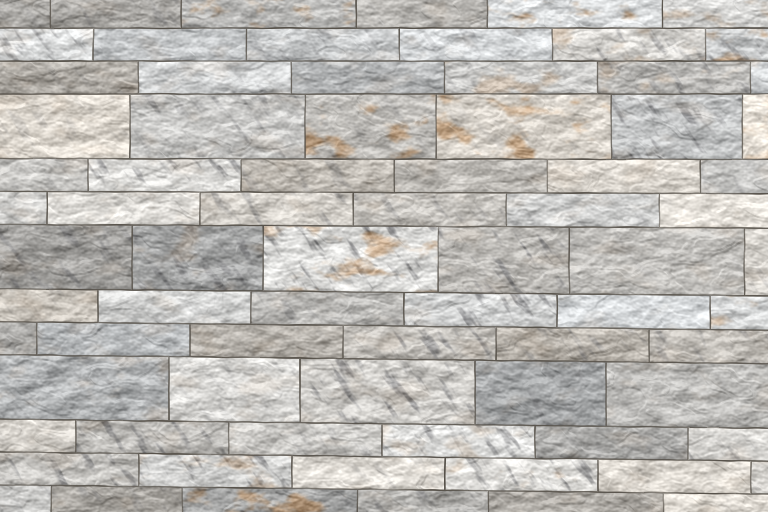
Give the GLSL for this texture, as a Shadertoy shader.

```glsl
const float COURSE = 0.2545;      // one tall row plus two thin rows
const float FIRST_COURSE = 0.1836;
const float TALL_SHARE = 0.495;
const float THIN_WIDTH = 0.299;
const float SHORT_WIDTH = 0.256;  // shorter stone of each tall pair
const float JOINT_HALF = 0.0015;

const vec3 JOINT_COLOR = vec3(0.34, 0.32, 0.29);
const vec3 RUST_COLOR = vec3(0.70, 0.54, 0.38);
const vec3 VEIN_COLOR = vec3(0.45, 0.45, 0.46);

// Horizontal stagger of the tall, upper thin and lower thin rows
const vec3 STAGGER[5] = vec3[5](
    vec3(0.098, 0.182, 0.270), vec3(-0.002, 0.172, 0.092),
    vec3(0.258, 0.191, 0.072), vec3(0.330, 0.148, 0.271),
    vec3(0.100, 0.160, 0.080));

struct Stone { vec2 local; vec2 size; vec2 id; };

vec2 hash22(vec2 p) {
    vec3 q = fract(p.xyx * vec3(0.1031, 0.1030, 0.0973));
    q += dot(q, q.yzx + 33.33);
    return fract((q.xx + q.yz) * q.zy);
}

float cornerSlope(vec2 cell, vec2 f, vec2 corner) {
    return dot(hash22(cell + corner) * 2.0 - 1.0, f - corner);
}

float gradientNoise(vec2 p) {
    vec2 i = floor(p), f = fract(p);
    vec2 u = f * f * f * (f * (f * 6.0 - 15.0) + 10.0);
    float low = mix(cornerSlope(i, f, vec2(0, 0)), cornerSlope(i, f, vec2(1, 0)), u.x);
    float high = mix(cornerSlope(i, f, vec2(0, 1)), cornerSlope(i, f, vec2(1, 1)), u.x);
    return mix(low, high, u.y);
}

float fbm(vec2 p, int octaves) {
    float sum = 0.0, amplitude = 1.0;
    for (int i = 0; i < octaves; i++) {
        sum += amplitude * gradientNoise(p);
        p = mat2(1.6, 1.2, -1.2, 1.6) * p + 7.3;
        amplitude *= 0.5;
    }
    return sum;
}

// Finds the stone under p, where y runs downward
Stone findStone(vec2 p) {
    float course = (p.y - FIRST_COURSE) / COURSE;
    float group = floor(course);
    float f = course - group;
    float thinShare = (1.0 - TALL_SHARE) * 0.5;
    vec3 stagger = STAGGER[clamp(int(group) + 1, 0, 4)];

    if (f < TALL_SHARE) {
        float pairWidth = 2.0 * THIN_WIDTH;
        float x = p.x - stagger.x;
        float pair = floor(x / pairWidth);
        x -= pair * pairWidth;
        float second = step(SHORT_WIDTH, x);
        float width = mix(SHORT_WIDTH, pairWidth - SHORT_WIDTH, second);
        return Stone(vec2(x - second * SHORT_WIDTH, f * COURSE),
                     vec2(width, TALL_SHARE * COURSE),
                     vec2(pair * 2.0 + second, group * 3.0));
    }
    float lower = step(TALL_SHARE + thinShare, f);
    float x = p.x - mix(stagger.y, stagger.z, lower);
    float column = floor(x / THIN_WIDTH);
    return Stone(vec2(x - column * THIN_WIDTH, (f - TALL_SHARE - lower * thinShare) * COURSE),
                 vec2(THIN_WIDTH, thinShare * COURSE),
                 vec2(column, group * 3.0 + 1.0 + lower));
}

// Split rock: rough surface with broken ledges
float rockHeight(vec2 p) {
    float rough = fbm(p * vec2(15.0, 24.0), 4);
    float ledge = fbm(p * vec2(9.0, 19.0) + 31.0, 3);
    return 0.8 * rough + 0.13 * smoothstep(-0.05, 0.05, ledge)
         + 0.09 * smoothstep(0.2, 0.27, ledge);
}

vec3 stoneColor(Stone s, vec2 p) {
    vec2 tone = hash22(s.id + 17.0);
    vec2 wear = hash22(s.id + 53.0);
    vec2 q = p + 9.0 * hash22(s.id + 5.0);
    float tall = step(0.05, s.size.y);

    // Base tone, from dark cool grey to pale warm grey
    float value = mix(0.61, 0.91, sqrt(tone.x)) - 0.025 * tall;
    vec3 tint = mix(vec3(0.985, 1.0, 1.01), vec3(1.03, 1.0, 0.955), tone.y);
    vec3 color = value * tint;

    // Slanted veins, mottling and rust
    vec2 slant = mat2(0.8, 0.6, -0.6, 0.8) * q;
    float vein = smoothstep(0.08, 0.55, fbm(slant * vec2(48.0, 13.0), 3));
    color = mix(color, VEIN_COLOR, vein * mix(0.1, 0.75, wear.x * wear.x));
    color += 0.09 * fbm(q * 22.0 + 13.0, 4);
    float rust = smoothstep(0.05, 0.5, fbm(q * vec2(12.0, 20.0) + 71.0, 4));
    color = mix(color, RUST_COLOR, rust * mix(0.08, 0.7, smoothstep(0.7, 0.95, wear.y)));

    // Light from above on relief, grain and chipped rims
    float relief = rockHeight(q + vec2(0.0012, 0.004)) - rockHeight(q);
    color += clamp(0.85 * relief, -0.24, 0.12);
    color += 0.06 * gradientNoise(q * 150.0);
    color += 0.04 * exp(-s.local.y / 0.006);
    color -= 0.09 * exp((s.local.y - s.size.y) / 0.005);
    return color;
}

void mainImage(out vec4 fragColor, in vec2 fragCoord) {
    float pixel = 1.0 / iResolution.y;
    vec2 p = fragCoord * pixel;
    p.y = 1.0 - p.y;

    // Lower rows sag slightly to the right
    vec2 wall = p;
    wall.y -= 0.012 * p.x * smoothstep(0.2, 0.75, p.y);
    wall += 0.0016 * vec2(gradientNoise(p * 24.0), gradientNoise(p * 24.0 + 40.0));
    Stone s = findStone(wall);
    vec3 color = stoneColor(s, p) + 0.03 * (p.x / 1.5 - p.y);

    // Narrow open joints of uneven depth
    vec2 gap = min(s.local, s.size - s.local);
    float edge = min(gap.x, gap.y);
    float joint = 1.0 - smoothstep(JOINT_HALF - 0.5 * pixel, JOINT_HALF + 0.5 * pixel, edge);
    float depth = clamp(0.78 + 0.6 * gradientNoise(p * 11.0), 0.4, 1.0);
    color = mix(color, JOINT_COLOR, joint * depth);
    fragColor = vec4(clamp(color, 0.0, 1.0), 1.0);
}
```
